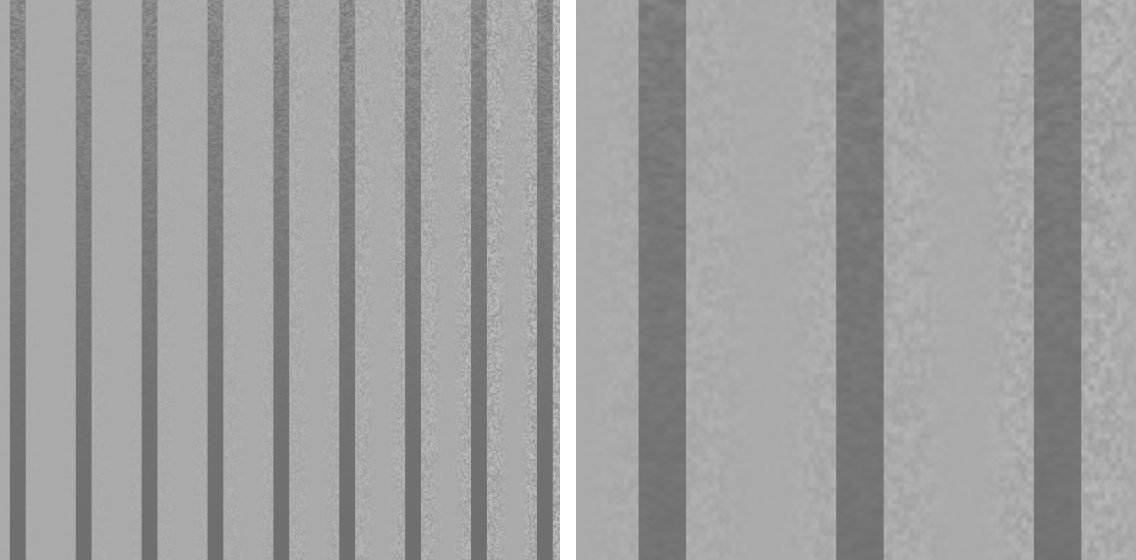
Left: the whole. Right: its middle third, enlarged.
A Shadertoy shader for this pattern:

```glsl
// Dark vertical stripes on light grey, with grain that grows upward and to the right.

const float REPEATS      = 8.5;    // stripes across the canvas
const float STRIPE_START = 0.150;  // left edge within one repeat
const float STRIPE_WIDTH = 0.240;  // share of one repeat
const vec3  GROUND       = vec3(0.667);
const vec3  STRIPE_LOW   = vec3(0.435);
const vec3  STRIPE_HIGH  = vec3(0.535);
const vec2  GROUND_GRAIN = vec2(300.0, 280.0);  // grain cells per canvas
const vec2  STRIPE_GRAIN = vec2(190.0, 290.0);
const float GROUND_WEAR  = 0.24;   // grain contrast at the right side
const float STRIPE_WEAR  = 0.17;   // grain contrast at the top
const float CALM_CENTRE  = 0.54;   // smooth strip within each light band

float hash(vec2 p) {
    vec3 q = fract(vec3(p.xyx) * 0.1031);
    q += dot(q, q.yzx + 33.33);
    return fract((q.x + q.y) * q.z);
}

float valueNoise(vec2 p) {
    vec2 cell = floor(p);
    vec2 f = fract(p);
    f = f * f * (3.0 - 2.0 * f);
    float low  = mix(hash(cell), hash(cell + vec2(1.0, 0.0)), f.x);
    float high = mix(hash(cell + vec2(0.0, 1.0)), hash(cell + 1.0), f.x);
    return mix(low, high, f.y);
}

// Zero-centred grain with a finer second layer
float grain(vec2 p) {
    return 0.7 * valueNoise(p) + 0.3 * valueNoise(p * 1.7 + 41.0) - 0.5;
}

void mainImage(out vec4 fragColor, in vec2 fragCoord) {
    vec2 uv = fragCoord / iResolution.xy;
    float phase = fract(uv.x * REPEATS - STRIPE_START);

    // Signed distance to the stripe, in repeats
    float fromCentre = abs(fract(phase - 0.5 * STRIPE_WIDTH + 0.5) - 0.5);
    float edge = fromCentre - 0.5 * STRIPE_WIDTH;
    float pixel = REPEATS / iResolution.x;
    float stripe = 1.0 - smoothstep(-0.6 * pixel, 0.6 * pixel, edge);

    // Light bands: calm in the middle, grainy beside the stripes
    float band = (phase - STRIPE_WIDTH) / (1.0 - STRIPE_WIDTH);
    float sides = smoothstep(0.06, 0.38, abs(band - CALM_CENTRE));
    float spread = mix(sides, 1.0, 0.55 * uv.y * uv.y);
    float groundWear = GROUND_WEAR * spread * mix(0.05, 1.0, uv.x * sqrt(uv.x));
    vec3 ground = GROUND + groundWear * grain(uv * GROUND_GRAIN);

    // Stripes: fade lighter and rougher toward the top
    float fade = pow(uv.y, 1.6);
    vec3 paint = mix(STRIPE_LOW, STRIPE_HIGH, fade);
    paint += STRIPE_WEAR * fade * grain(uv * STRIPE_GRAIN + 17.0);

    fragColor = vec4(mix(ground, paint, stripe), 1.0);
}
```
